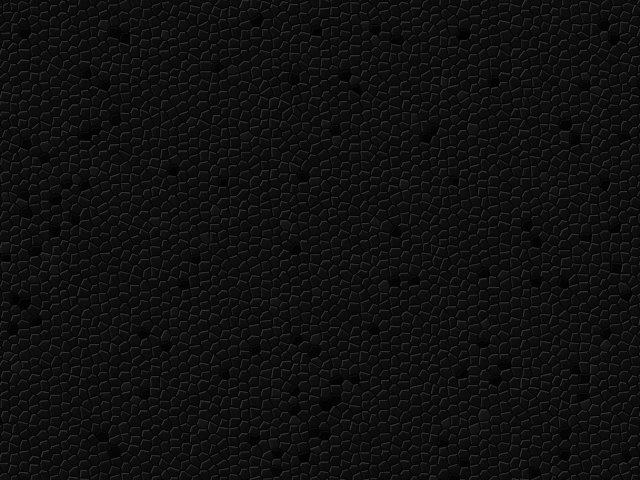
Give the GLSL for this texture, as a WebGL 2 fragment shader.

```glsl
#version 300 es
precision highp float;
// Dark pebbled leather: small packed cells with black creases and rims lit from the upper left.

uniform vec2 u_resolution;
out vec4 fragColor;

const float ROWS = 48.0;             // cells over the canvas height
const float COLUMN_JITTER = 0.12;    // sideways shift shared by a column
const float CELL_JITTER = 0.27;      // shift of each single cell
const float CREASE = 0.045;          // half width of the creases
const float RIM = 0.17;              // inner end of the lit rim
const vec2 LIGHT = vec2(-0.55, 0.835);
const vec3 CREASE_COLOR = vec3(0.014);
const vec3 FACE_COLOR = vec3(0.053);
const vec3 RIM_COLOR = vec3(0.19);
const float BLACK_SHARE = 0.035;     // cells that are nearly black
const float PALE_SHARE = 0.04;       // cells a little lighter
const float GRAIN = 0.008;

float hash(vec2 p) {
  return fract(sin(dot(p, vec2(127.1, 311.7))) * 43758.5453);
}

// Vertical stagger of a column: alternate half steps with some drift
float columnShift(float column) {
  return 0.5 * mod(column, 2.0) + 0.3 * (hash(vec2(column, 7.3)) - 0.5);
}

// Centre of the cell with the given column and row
vec2 cellCenter(vec2 id) {
  float side = COLUMN_JITTER * (2.0 * hash(vec2(id.x, 19.1)) - 1.0);
  vec2 jitter = vec2(hash(id), hash(id + 53.7)) * 2.0 - 1.0;
  return id + 0.5 + vec2(side, columnShift(id.x)) + CELL_JITTER * jitter;
}

// Finds the nearest cell, its border distance and the direction to that border
float cellBorder(vec2 p, out vec2 nearestId, out vec2 borderDir) {
  vec2 base = floor(p);
  vec2 nearest = vec2(0.0);
  float best = 1e5;
  for (int j = -2; j <= 2; j++) {
    for (int i = -2; i <= 2; i++) {
      vec2 id = base + vec2(i, j);
      vec2 offset = cellCenter(id) - p;
      float d = dot(offset, offset);
      if (d < best) {
        best = d;
        nearest = offset;
        nearestId = id;
      }
    }
  }
  float border = 1e5;
  borderDir = LIGHT;
  for (int j = -2; j <= 2; j++) {
    for (int i = -2; i <= 2; i++) {
      vec2 offset = cellCenter(nearestId + vec2(i, j)) - p;
      vec2 between = offset - nearest;
      if (dot(between, between) > 1e-5) {
        vec2 dir = normalize(between);
        float d = dot(0.5 * (offset + nearest), dir);
        if (d < border) {
          border = d;
          borderDir = dir;
        }
      }
    }
  }
  return border;
}

void main() {
  vec2 p = gl_FragCoord.xy / u_resolution.y * ROWS;
  float aa = 0.5 * ROWS / u_resolution.y;

  vec2 id, dir;
  float border = cellBorder(p, id, dir);

  // Tone of the whole cell
  float pick = hash(id + 91.3);
  float black = step(pick, BLACK_SHARE);
  float pale = step(1.0 - PALE_SHARE, pick);
  float tone = 0.9 + 0.2 * hash(id + 17.9) + 0.45 * pale - 0.7 * black;

  // Rounded face, brighter towards the light
  float facing = dot(dir, LIGHT);
  float slope = 1.0 - smoothstep(0.0, 0.5, border);
  vec3 color = FACE_COLOR * tone * (1.0 + 0.3 * facing * slope);

  // Lit rim
  float rim = 1.0 - smoothstep(RIM - aa, RIM + aa, border);
  float lit = smoothstep(-0.05, 0.85, facing) * (1.0 - 0.75 * black);
  lit *= 0.7 + 0.4 * hash(id + 37.1);
  color = mix(color, RIM_COLOR, rim * lit);

  // Crease between cells
  color = mix(CREASE_COLOR, color, smoothstep(CREASE - aa, CREASE + aa, border));

  // Fine grain
  color += GRAIN * (hash(floor(p * 8.0)) - 0.5);
  fragColor = vec4(max(color, 0.0), 1.0);
}
```
